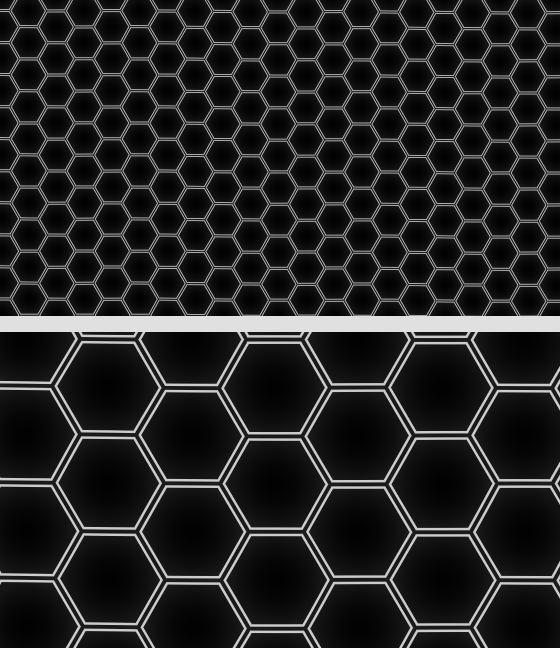
Top, the full canvas; bottom, a detail of the centre.
Reproduce this pattern procedurally as a Shadertoy shader.

```glsl
const vec2 LATTICE = vec2(1.7320508, 1.0);

// Slow hand-drawn drift made of layered sines
vec2 drift(vec2 p, float amount) {
    vec2 broad = sin(p.yx * vec2(1.3, 0.9) + vec2(0.4, 2.1));
    vec2 fine = sin(p * vec2(2.7, 3.1) + p.yx * 1.7);
    return amount * (broad + 0.5 * fine);
}

// Offset from the centre of the nearest flat-topped hexagon of unit height
vec2 hexLocal(vec2 p) {
    vec2 a = (fract(p / LATTICE + 0.5) - 0.5) * LATTICE;
    vec2 b = (fract(p / LATTICE) - 0.5) * LATTICE;
    return dot(a, a) < dot(b, b) ? a : b;
}

// Distance from a point inside the cell to its border
float hexBorder(vec2 q) {
    q = abs(q);
    return 0.5 - max(q.y, dot(q, vec2(0.8660254, 0.5)));
}

// Pixel coverage of a thin stripe, exact even below one pixel
float stripe(float d, float halfWidth, float pixel) {
    return clamp((d + halfWidth) / pixel + 0.5, 0.0, 1.0)
         - clamp((d - halfWidth) / pixel + 0.5, 0.0, 1.0);
}

// Black centre rising to a dim grey rim
float cellShade(float radius, float centre, float rim) {
    return mix(centre, rim, pow(clamp(radius / 0.53, 0.0, 1.0), 1.8));
}

void mainImage(out vec4 fragColor, in vec2 fragCoord) {
    const float cellHeight = 0.1014;
    const vec2 firstCentre = vec2(-0.0046, 0.0069);
    const float lineInset = 0.033;
    const float lineHalfWidth = 0.0128;

    // Slightly tilted lattice, measured in cell heights
    vec2 p = (fragCoord - 0.5 * iResolution.xy) / iResolution.y - firstCentre;
    p += p.yx * vec2(0.004, 0.0045);
    p /= cellHeight;
    p += drift(p, 0.008);
    float pixel = 1.0 / (iResolution.y * cellHeight);

    // Each cell has its own outline, leaving a dark seam between neighbours
    vec2 q = hexLocal(p);
    float outline = stripe(hexBorder(q) - lineInset, lineHalfWidth, pixel);
    float shade = cellShade(length(q), 0.006, 0.105);

    fragColor = vec4(vec3(mix(shade, 0.8, outline)), 1.0);
}
```
